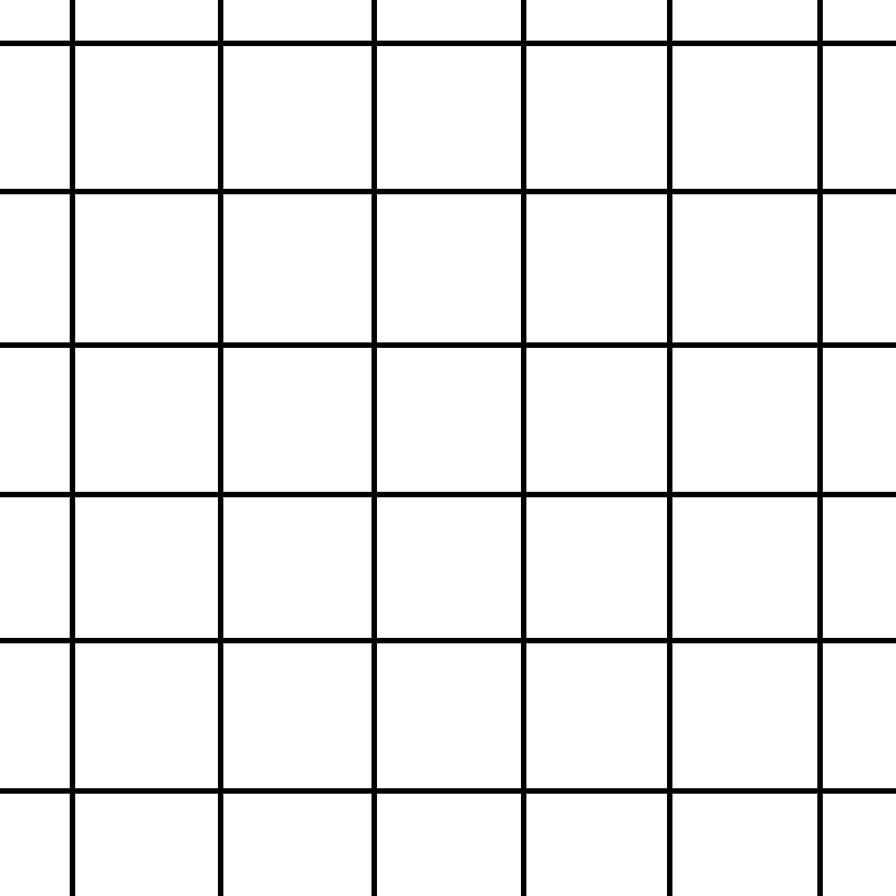
A Shadertoy shader for this pattern:

```glsl
// Square grid of thin black rules on white, six lines each way.
// Each line is found by rounding to the nearest index, then nudged by
// two layered sines that wrap after one full set, so the tile is seamless.

#define REPEATS 6.0
#define FIRST_LINE vec2(0.0820, 0.0495) // mean offset from left and top
#define LINE_WIDTH 0.0061
#define DRIFT 0.00183                   // uneven spacing between lines
#define DRIFT_PHASES vec2(-1.379, 2.765)
#define PAPER vec3(1.0)
#define INK vec3(0.0)

const float TAU = 6.2831853;

// Periodic displacement of each line from its regular position
vec2 lineDrift(vec2 index) {
    vec2 angle = TAU * index / REPEATS;
    return DRIFT * (sin(angle + DRIFT_PHASES.x) + sin(2.0 * angle + DRIFT_PHASES.y));
}

// Distance to the nearest vertical (x) and horizontal (y) line
vec2 gridDistance(vec2 p) {
    vec2 index = floor(p * REPEATS + 0.5);
    return abs(p - index / REPEATS - lineDrift(index));
}

void mainImage(out vec4 fragColor, in vec2 fragCoord) {
    vec2 uv = fragCoord / iResolution.xy;
    vec2 p = vec2(uv.x, 1.0 - uv.y) - FIRST_LINE;

    // Edge coverage over one pixel on each axis
    vec2 inside = 0.5 * LINE_WIDTH - gridDistance(p);
    vec2 coverage = clamp(inside * iResolution.xy + 0.5, 0.0, 1.0);

    fragColor = vec4(mix(PAPER, INK, max(coverage.x, coverage.y)), 1.0);
}
```
